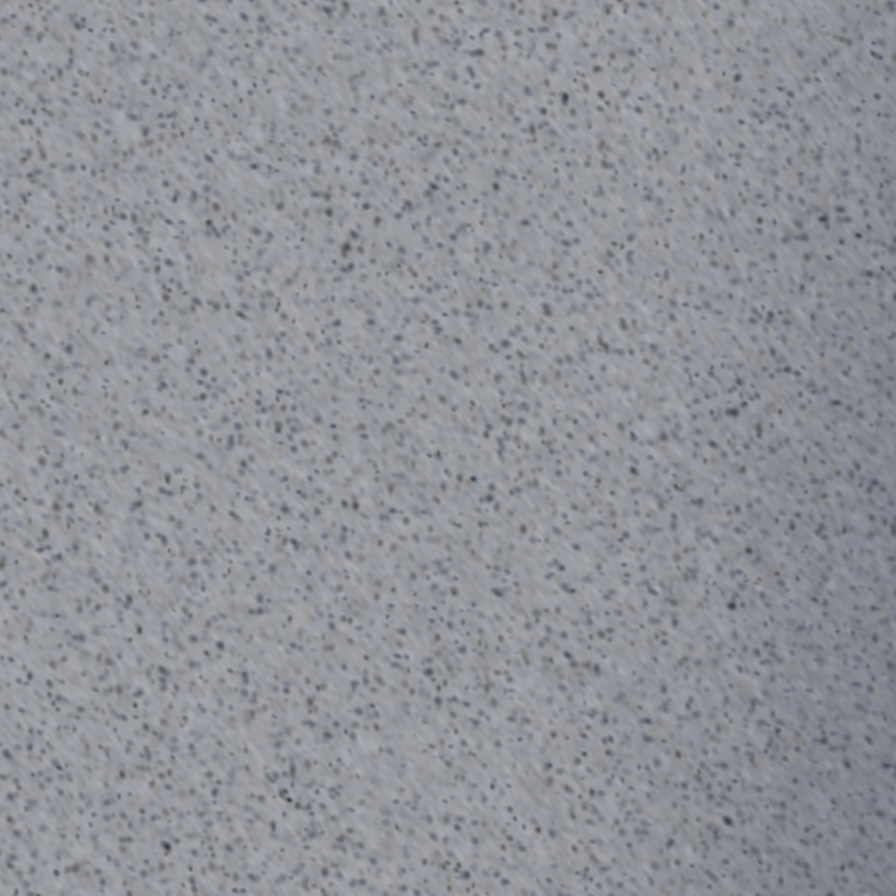
Reproduce this texture procedurally as a Shadertoy shader.

```glsl
// Grey speckled stone, slightly smeared along a falling diagonal.
// Soft cellular flecks and faint streaks lie over a cool grey base
// that darkens towards the lower right; layered sines vary the density.

vec3 hash3(vec2 cell) {
    vec3 p = fract(cell.xyx * vec3(0.1031, 0.1030, 0.0973));
    p += dot(p, p.yxz + 33.33);
    return fract((p.xxy + p.yzz) * p.zyx);
}

// Broad, irregular variation in the range -1 to 1
float mottle(vec2 p) {
    float sum = 0.0, gain = 0.5;
    for (int i = 0; i < 4; i++) {
        p = mat2(0.8, 0.6, -0.6, 0.8) * p * 1.7 + 2.3;
        sum += gain * sin(p.x + 1.4 * sin(p.y)) * cos(0.8 * p.y + sin(p.x * 0.7));
        gain *= 0.7;
    }
    return sum;
}

// Dark flecks, one per cell: returns the light absorbed in each channel
vec3 flecks(vec2 p) {
    vec3 absorbed = vec3(0.0);
    for (int y = -1; y <= 1; y++)
    for (int x = -1; x <= 1; x++) {
        vec2 cell = floor(p) + vec2(x, y);
        vec3 place = hash3(cell + 17.0);
        vec3 look = hash3(cell + 271.0);
        vec2 offset = p - cell - place.xy;
        offset.y += 0.9 * (look.z - 0.5) * offset.x;
        offset *= mix(vec2(1.0), vec2(1.35, 0.9), look.x);
        float radius = mix(0.5, 0.92, look.y);
        float body = smoothstep(1.0, 0.0, length(offset) / radius);
        vec3 tint = mix(vec3(1.05, 1.0, 0.88), vec3(0.97, 1.0, 1.04), look.z);
        absorbed += tint * body * pow(place.z, 2.6);
    }
    return absorbed;
}

// Lighter and darker soft smears, signed
float streaks(vec2 p) {
    float sum = 0.0;
    for (int y = -1; y <= 1; y++)
    for (int x = -1; x <= 1; x++) {
        vec2 cell = floor(p) + vec2(x, y);
        vec3 h = hash3(cell + 531.0);
        float body = smoothstep(1.0, 0.0, length(p - cell - h.xy));
        sum += body * (2.0 * h.z - 1.0);
    }
    return sum;
}

void mainImage(out vec4 fragColor, in vec2 fragCoord) {
    vec2 uv = fragCoord / iResolution.xy;

    // First axis runs down to the right, along the smear
    vec2 grain = vec2(dot(uv, vec2(0.66, -0.75)), dot(uv, vec2(0.75, 0.66))) + 3.0;

    // Cool base with uneven lighting
    float shadow = smoothstep(0.62, 1.17, uv.x + 0.16 * (0.5 - uv.y));
    vec3 color = vec3(0.604, 0.613, 0.634);
    color -= vec3(0.105, 0.1, 0.085) * shadow;
    color -= 0.012 * (1.0 - uv.y) * smoothstep(0.2, 1.0, uv.x);
    color += 0.004 * mottle(uv * 5.0);

    // Faint smears, coarse and fine
    color += 0.024 * streaks(grain * vec2(50.0, 130.0));
    color += 0.034 * streaks(grain * vec2(100.0, 210.0) + 40.0);

    // Flecks gather in loose clusters and fade in the shadow
    float density = 1.0 + 0.3 * mottle(uv * 17.0 + 4.0);
    color -= 0.205 * density * (1.0 - 0.35 * shadow) * flecks(grain * vec2(88.0, 128.0));

    // Sparse pale blue and tan grains
    float warmth = streaks(grain * vec2(80.0, 105.0) + 90.0);
    color += vec3(0.008, 0.0, -0.012) * warmth;

    fragColor = vec4(clamp(color, 0.0, 1.0), 1.0);
}
```
